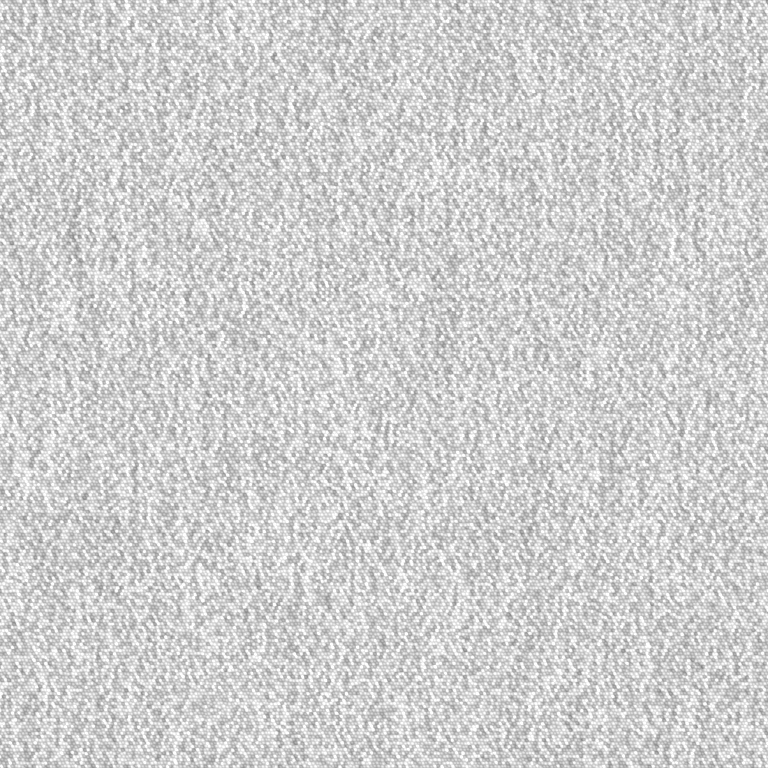
Write a three.js fragment shader that draws this texture.

```glsl
// Draws a fine pale grey woven cloth with crisp speckled grains and faint vertical streaks.
varying vec2 vUv;

const vec2 THREADS = vec2(218.0, 232.0);  // grains across and up
const float JITTER = 0.4;
const float SLANT = 0.2;
const float SHARPNESS = 5.5;
const float YARN_TONE = 0.925;
const float YARN_CONTRAST = 0.35;
const float NEIGHBOUR_CONTRAST = 0.35;  // pushes side-by-side grains apart in tone
const float GAP_DEPTH = 0.2;
const float STREAK_DEPTH = 0.09;

float hash(vec2 p) {
  vec3 q = fract(vec3(p.xyx) * 0.1031);
  q += dot(q, q.yzx + 33.33);
  return fract((q.x + q.y) * q.z);
}

// Signed grain tone that alternates against the next grain in the row
float grainTone(vec2 cell, float contrast) {
  float own = hash(cell + 101.0) - 0.5;
  float next = hash(cell + vec2(102.0, 101.0)) - 0.5;
  return own - contrast * next;
}

// Random tone per warp thread that drifts smoothly along its length
float threadStreak(float column, float along) {
  float segment = floor(along);
  float blend = smoothstep(0.0, 1.0, along - segment);
  return mix(hash(vec2(column, segment + 301.0)),
             hash(vec2(column, segment + 302.0)), blend) - 0.5;
}

// Broad uneven tone of the cloth from layered sines
float softMottle(vec2 uv) {
  return sin(uv.x * 23.0 + 2.0 * sin(uv.y * 9.0))
       + sin(uv.y * 31.0 + 2.0 * sin(uv.x * 14.0));
}

// Staggered cellular grains: x is the blended yarn tone, y the nearest coverage
vec2 wovenGrains(vec2 p, float jitter, float sharpness) {
  float toneSum = 0.0;
  float weightSum = 0.0;
  float coverage = 0.0;
  for (int j = -1; j <= 1; j++) {
    float row = floor(p.y) + float(j);
    float shift = 0.5 * mod(row, 2.0);
    for (int i = -1; i <= 1; i++) {
      vec2 cell = vec2(floor(p.x - shift) + float(i), row);
      vec2 wander = vec2(hash(cell + 17.0), hash(cell + 53.0)) - 0.5;
      vec2 offset = p - cell - vec2(0.5 + shift, 0.5) - jitter * wander;
      offset.x += SLANT * offset.y;
      float weight = exp(-sharpness * dot(offset, offset));
      toneSum += weight * grainTone(cell, NEIGHBOUR_CONTRAST);
      weightSum += weight;
      coverage = max(coverage, weight);
    }
  }
  return vec2(toneSum / max(weightSum, 0.0001), coverage);
}

void main() {
  vec2 p = vUv * THREADS;
  vec2 grains = wovenGrains(p, JITTER, SHARPNESS);

  // Yarn tone, darkened in the gaps between grains
  float tone = YARN_TONE + YARN_CONTRAST * grains.x;
  tone -= GAP_DEPTH * (1.0 - grains.y);

  // Vertical slubs and slow unevenness
  float column = floor(p.x);
  float along = vUv.y * 13.0;
  float streak = mix(threadStreak(column, along),
                     threadStreak(column + 1.0, along),
                     smoothstep(0.0, 1.0, p.x - column));
  tone += STREAK_DEPTH * streak + 0.003 * softMottle(vUv);

  gl_FragColor = vec4(vec3(clamp(tone, 0.0, 1.0)), 1.0);
}
```
